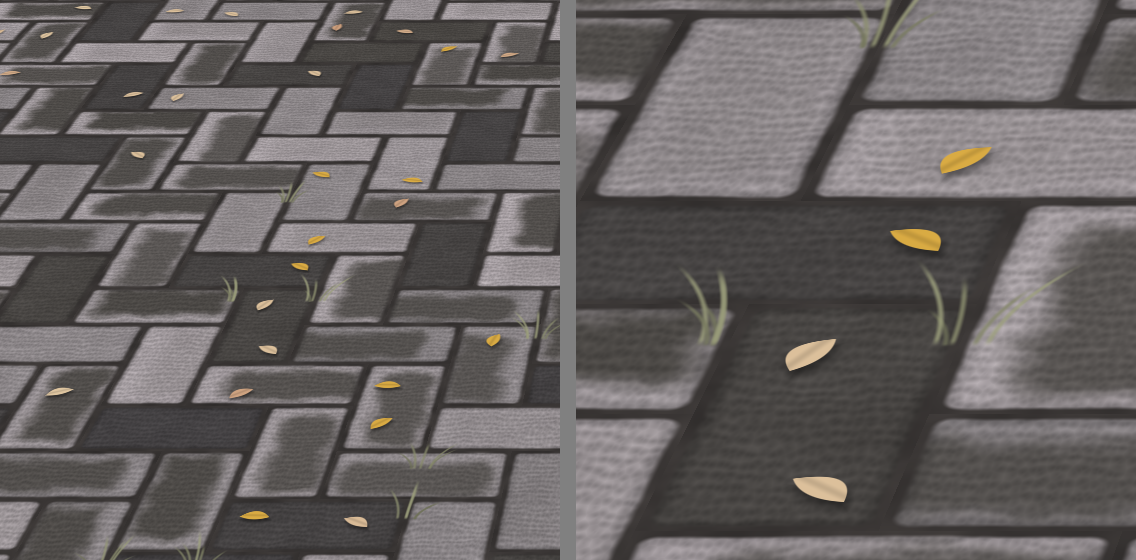
Left, the full canvas; right, a detail of the centre.
A WebGL 1 fragment shader for this texture:

```glsl
precision highp float;
// Weathered herringbone paving receding in perspective, with stains, fallen leaves and grass tufts.

uniform vec2 u_resolution;

#define HORIZON 2.4258      // height of the vanishing line
#define VANISH_X 1.414      // where the long joints converge
#define BRICK_SCALE 0.07    // brick width relative to depth
#define ROW_DEPTH 59.565    // rows of bricks per unit of inverse depth
#define JOINT 0.026         // half width of a joint, in brick widths
#define DARK_SHARE 0.27     // share of bricks that are dark all over
#define STAIN_SHARE 0.72    // share of bricks that are dark or stained
#define LEAF_SHARE 0.23     // share of cells holding a leaf
#define GRASS_SHARE 0.10    // share of near cells holding grass
#define GRAIN 0.17          // contrast of the stone grain

const vec3 PALE_STONE = vec3(0.66, 0.63, 0.645);
const vec3 GREY_STONE = vec3(0.53, 0.51, 0.52);
const vec3 DARK_STONE = vec3(0.265, 0.255, 0.263);
const vec3 STAIN = vec3(0.29, 0.278, 0.265);
const vec3 SOIL = vec3(0.225, 0.21, 0.205);
const vec3 CREAM = vec3(0.84, 0.75, 0.61);
const vec3 RUST = vec3(0.72, 0.49, 0.37);
const vec3 YELLOW = vec3(0.83, 0.66, 0.24);
const vec3 GRASS = vec3(0.53, 0.54, 0.42);

float hash(vec2 p) {
  return fract(sin(dot(p, vec2(127.1, 311.7))) * 4375.85);
}

vec2 hash2(vec2 p) {
  return vec2(hash(p), hash(p + 37.3));
}

// Layered sines, roughly -1 to 1
float blotches(vec2 p) {
  float sum = 0.0, amp = 0.5;
  for (int i = 0; i < 4; i++) {
    sum += amp * sin(p.x + 1.7 * sin(p.y * 0.8)) * cos(p.y - 1.3 * sin(p.x * 0.7));
    p = mat2(1.5, 1.1, -1.1, 1.5) * p + 4.1;
    amp *= 0.6;
  }
  return sum;
}

// Distance to the nearest scattered point
float cellular(vec2 p) {
  vec2 cell = floor(p);
  float nearest = 2.0;
  for (int j = -1; j <= 1; j++)
    for (int i = -1; i <= 1; i++) {
      vec2 c = cell + vec2(float(i), float(j));
      nearest = min(nearest, distance(p, c + hash2(c)));
    }
  return nearest;
}

float roundedBox(vec2 p, vec2 halfSize, float radius) {
  vec2 d = abs(p) - halfSize + radius;
  return length(max(d, 0.0)) + min(max(d.x, d.y), 0.0) - radius;
}

vec3 paving(vec2 ground, float blur) {
  // Find the brick that owns this cell of the herringbone
  vec2 cell = floor(ground);
  float phase = mod(cell.x - cell.y - 2.0, 4.0);
  bool lying = phase < 1.5;
  vec2 origin = cell - (lying ? vec2(phase, 0.0) : vec2(0.0, phase < 2.5 ? 1.0 : 0.0));
  vec2 size = lying ? vec2(2.0, 1.0) : vec2(1.0, 2.0);
  vec2 local = ground - origin - 0.5 * size;

  vec2 seed = hash2(origin);
  float kind = hash(origin + 11.7);
  float mottle = blotches(ground * 4.0 + seed * 20.0);
  float inset = -roundedBox(local, 0.5 * size, 0.12) + 0.012 * mottle;

  // Stone tone, with stains that fade towards the rim
  vec3 stone = mix(GREY_STONE, PALE_STONE, seed.x) + 0.035 * mottle;
  vec2 drift = (seed - 0.5) * vec2(0.5, 0.3);
  float pool = -roundedBox(local - drift, 0.5 * size, 0.3) + 0.13 * mottle;
  float soaked = kind < STAIN_SHARE ? 0.75 + 0.25 * seed.y : 0.2 * seed.y;
  stone = mix(stone, STAIN, soaked * smoothstep(0.02, 0.3, pool));
  if (kind < DARK_SHARE)
    stone = mix(DARK_STONE, STAIN, seed.x) + 0.02 * mottle;

  float grain = cellular(ground * vec2(26.0, 14.0)) - 0.5;
  stone *= 1.0 + GRAIN * grain + 0.05 * sin(ground.y * 60.0 + 5.0 * mottle);
  stone *= 0.82 + 0.18 * smoothstep(0.04, 0.13, inset);
  vec3 soil = SOIL * (1.0 + 0.2 * mottle);
  return mix(soil, stone, smoothstep(JOINT, JOINT + 0.03 + blur, inset));
}

float leafShape(vec2 p, float blur) {
  float halfWidth = 0.08 * (1.0 - p.x * p.x / 0.026);
  return smoothstep(-blur, blur, halfWidth - abs(p.y + 1.2 * p.x * p.x));
}

vec3 addLeaf(vec3 color, vec2 ground, float blur) {
  vec2 cell = floor(ground);
  if (hash(cell + 53.1) > LEAF_SHARE) return color;
  vec2 p = ground - cell - 0.3 - 0.4 * hash2(cell + 7.9);
  float turn = 2.4 * (hash(cell + 3.3) - 0.35);
  mat2 spin = mat2(cos(turn), -sin(turn), sin(turn), cos(turn));
  float hue = hash(cell + 91.0);
  vec3 tint = hue < 0.5 ? mix(CREAM, RUST, hue * 1.2) : mix(RUST, hue < 0.75 ? YELLOW : CREAM, 0.9);
  color *= 1.0 - 0.4 * leafShape(spin * (p + vec2(-0.02, 0.06)), 0.06);
  vec2 q = spin * p;
  tint *= 0.92 + 0.12 * smoothstep(0.0, 0.04, abs(q.y));
  return mix(color, tint, leafShape(q, 0.6 * blur));
}

vec3 addGrass(vec3 color, vec2 ground, float blur) {
  vec2 cell = floor(ground + 0.5);
  if (hash(cell + 21.7) > GRASS_SHARE || cell.y > 10.0) return color;
  vec2 p = ground - cell + vec2(0.0, 0.4);
  for (int i = 0; i < 5; i++) {
    vec2 r = hash2(cell + float(i) * 5.3);
    float along = p.y / (0.35 + 0.5 * r.y);
    float bend = (r.x - 0.5) * (0.25 + 0.6 * along * along);
    float blade = smoothstep(0.018 + blur, 0.0, abs(p.x - bend));
    blade *= smoothstep(0.0, 0.1, along) * smoothstep(1.0, 0.7, along);
    color = mix(color, GRASS * (0.8 + 0.4 * r.y), 0.75 * blade);
  }
  return color;
}

void main() {
  vec2 p = gl_FragCoord.xy / u_resolution;
  // Project the canvas onto the ground, one unit per brick width
  float depth = HORIZON - p.y;
  vec2 ground = vec2((p.x - VANISH_X) / (BRICK_SCALE * depth) + 0.2, ROW_DEPTH / depth - 24.7);
  float blur = ROW_DEPTH / (depth * depth * u_resolution.y);

  vec3 color = paving(ground, blur);
  color = addGrass(color, ground, 0.5 * blur);
  color = addLeaf(color, ground, blur);
  gl_FragColor = vec4(color, 1.0);
}
```
